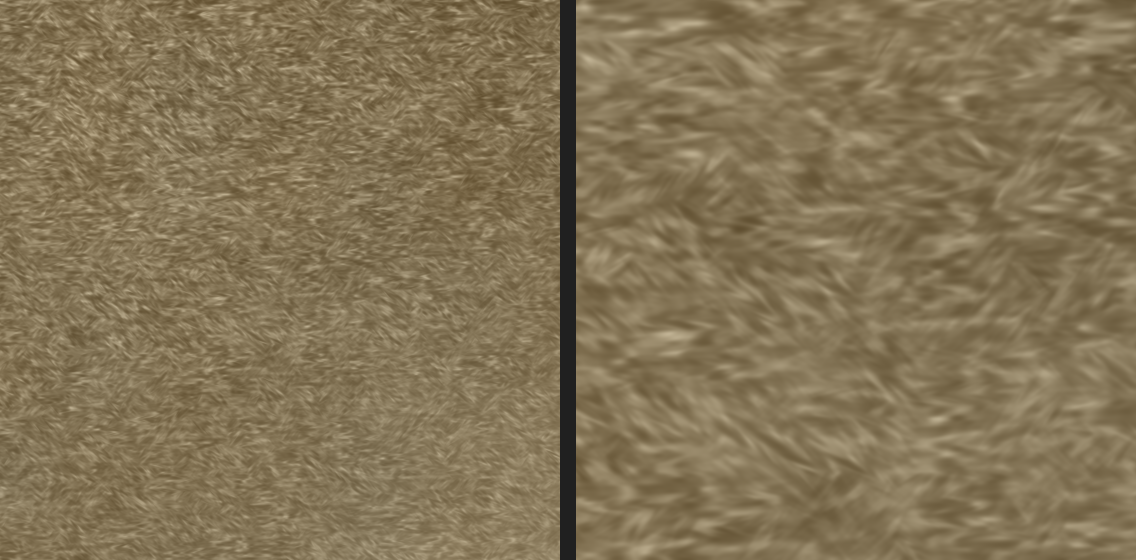
Left: the whole. Right: its middle third, enlarged.
A Shadertoy shader for this texture:

```glsl
#define BASE_COLOUR vec3(0.521, 0.459, 0.339)
#define TONE_RANGE vec3(0.97, 1.0, 1.0)
#define GRAIN_FREQ vec2(82.0, 195.0)
#define GRAIN_CONTRAST 0.235
#define FALL_ANGLE -0.62
#define RISE_ANGLE 0.75
#define CREASE_STRENGTH 0.035
#define MOTTLE_STRENGTH 0.03

float hash(vec2 cell) {
    uvec2 q = uvec2(ivec2(cell)) * uvec2(1597u, 3812u) + uvec2(7919u, 104u);
    uint n = (q.x ^ (q.y * 747796u)) * 277803u;
    n = (n ^ (n >> 15)) * 739982445u;
    n ^= n >> 13;
    return float(n & 65535u) / 65535.0;
}

// Smooth value noise, centred on zero
float noise(vec2 p) {
    vec2 cell = floor(p), f = fract(p);
    f = f * f * (3.0 - 2.0 * f);
    float low = mix(hash(cell), hash(cell + vec2(1, 0)), f.x);
    float high = mix(hash(cell + vec2(0, 1)), hash(cell + vec2(1, 1)), f.x);
    return mix(low, high, f.y) - 0.5;
}

vec2 rotate(vec2 p, float angle) {
    float c = cos(angle), s = sin(angle);
    return vec2(c * p.x + s * p.y, c * p.y - s * p.x);
}

// Short fibres lying along one direction
float fibres(vec2 p, float angle, float seed) {
    vec2 q = rotate(p, angle) * GRAIN_FREQ + seed;
    q.x += 1.2 * noise(q * vec2(0.3, 0.7) + 31.0);
    return noise(q) + 0.5 * noise(q * 1.7 + 57.0);
}

// Patches of flat, falling and rising fibres woven together
float weave(vec2 p) {
    float slant = noise(p * vec2(23.0, 38.0) + 11.0) + 0.5 * noise(p * 7.0);
    float fall = smoothstep(-0.25, 0.3, slant);
    float rise = smoothstep(0.05, 0.35, noise(p * vec2(31.0, 45.0) + 83.0));
    float grain = mix(fibres(p, 0.04, 3.0), fibres(p, FALL_ANGLE, 140.0), fall);
    grain = mix(grain, fibres(p, RISE_ANGLE, 270.0), 0.7 * rise);
    return grain + 0.35 * noise(p * vec2(38.0, 210.0) + 19.0);
}

// Broad uneven light over the cloth
float lighting(vec2 p) {
    float corner = smoothstep(0.55, 1.3, p.x + 0.5 * (1.0 - p.y)) * smoothstep(0.5, 0.0, p.y);
    float fold = exp(-12.0 * dot(p - vec2(0.52, 0.12), p - vec2(0.52, 0.12)));
    float topRight = smoothstep(0.9, 2.0, p.x + p.y);
    return 0.045 * corner - 0.018 * fold - 0.025 * topRight;
}

void mainImage(out vec4 fragColor, in vec2 fragCoord) {
    vec2 p = fragCoord / iResolution.y;

    // Grain is crisper towards the upper left and softer below
    float crisp = smoothstep(-0.3, 1.0, p.y - 0.4 * p.x);
    float grain = weave(p);
    grain += 0.45 * grain * grain - 0.02;
    float tone = GRAIN_CONTRAST * mix(0.75, 1.2, crisp) * grain;

    // Faint rising creases and cloudy patches
    tone += CREASE_STRENGTH * noise(rotate(p, 1.0) * vec2(12.0, 48.0));
    tone += MOTTLE_STRENGTH * (noise(p * 9.0 + 5.0) + noise(p * vec2(21.0, 34.0)));
    tone += lighting(p);

    // Slight drift between warm brown and olive
    float warmth = 0.012 * noise(p * 6.0 + 40.0) + 0.008 * (p.y - 0.5);
    vec3 colour = BASE_COLOUR + TONE_RANGE * tone + warmth * vec3(0.6, -0.2, -1.0);
    fragColor = vec4(clamp(colour, 0.0, 1.0), 1.0);
}
```
